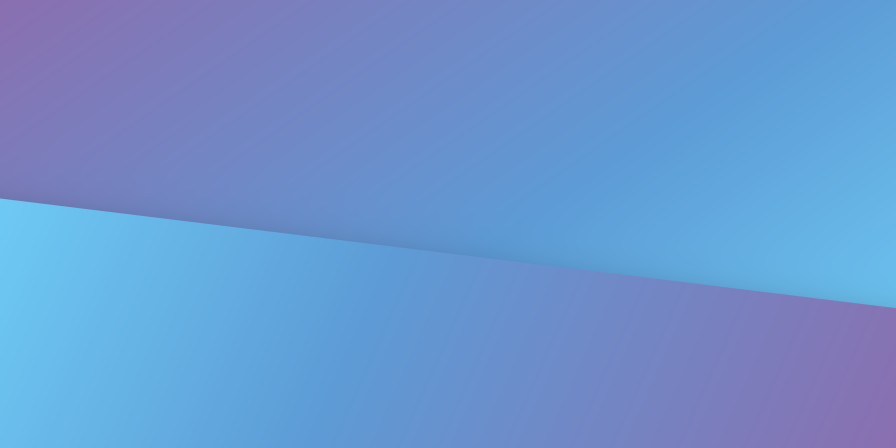
Reproduce this background procedurally as a Shadertoy shader.

```glsl
// Two overlapping panels split by a gently falling diagonal edge.
// Both share a purple-blue-cyan ramp, run in opposite directions,
// and the lower panel casts a soft shadow onto the upper one.

#define EDGE_LEFT 0.557
#define EDGE_SLOPE -0.1224
#define BLUE_STOP 0.59
#define UPPER_TILT 1.45
#define UPPER_LENGTH 3.23
#define LOWER_TILT 0.45
#define LOWER_START 0.20
#define LOWER_LENGTH 2.25
#define SHADOW_WIDTH 0.03
#define SHADOW_STRENGTH 0.08

const vec3 PURPLE = vec3(0.540, 0.435, 0.690);
const vec3 BLUE = vec3(0.365, 0.610, 0.840);
const vec3 CYAN = vec3(0.430, 0.790, 0.955);

// Three-stop ramp from purple through blue to cyan
vec3 ramp(float t) {
    t = clamp(t, 0.0, 1.0);
    vec3 cool = mix(BLUE, CYAN, (t - BLUE_STOP) / (1.0 - BLUE_STOP));
    return t < BLUE_STOP ? mix(PURPLE, BLUE, t / BLUE_STOP) : cool;
}

void mainImage(out vec4 fragColor, in vec2 fragCoord) {
    // Canvas height is one unit
    vec2 p = fragCoord / iResolution.y;
    float depth = 1.0 - p.y;

    // Signed distance to the dividing edge, positive above it
    float edgeY = EDGE_LEFT + EDGE_SLOPE * p.x;
    float edgeDist = (p.y - edgeY) / length(vec2(1.0, EDGE_SLOPE));

    // Panel gradients
    vec3 upper = ramp((p.x + UPPER_TILT * depth) / UPPER_LENGTH);
    vec3 lower = ramp(1.0 - (p.x + LOWER_TILT * depth - LOWER_START) / LOWER_LENGTH);

    // Soft shadow above the edge
    upper *= 1.0 - SHADOW_STRENGTH * exp(-max(edgeDist, 0.0) / SHADOW_WIDTH);

    // Antialiased join
    float pixel = 1.0 / iResolution.y;
    float above = smoothstep(-0.7 * pixel, 0.7 * pixel, edgeDist);
    fragColor = vec4(mix(lower, upper, above), 1.0);
}
```
